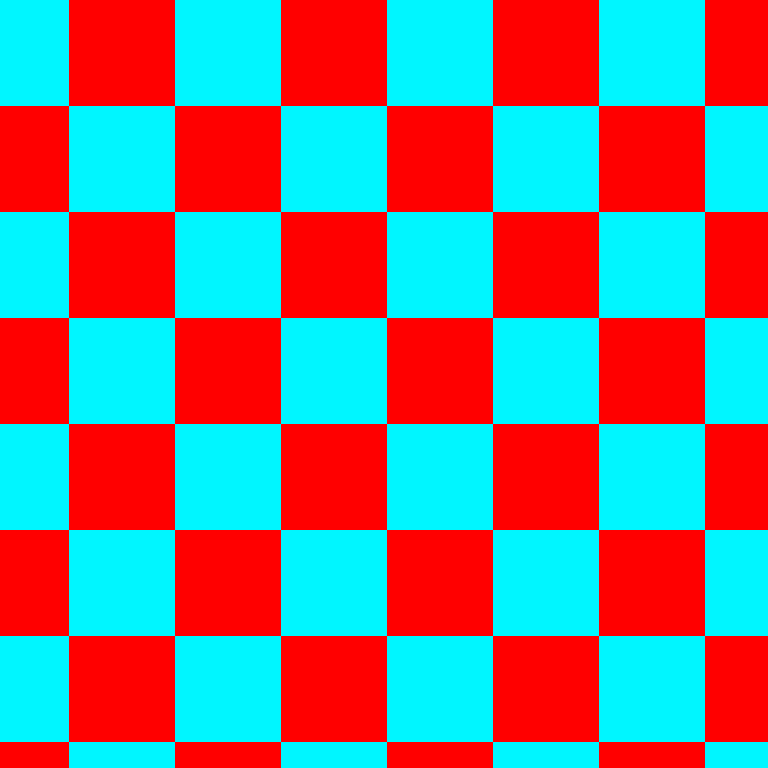
This pattern is drawn by a WebGL 2 fragment shader. Its source:

```glsl
#version 300 es
precision highp float;
// A plain checkerboard of red and cyan squares, about 7.25 squares across and down.
// Each axis is a signed square wave with smoothed steps; the product of the two
// waves gives the colour of each square.

uniform vec2 u_resolution;
out vec4 outColor;

// Square wave of period 2: +1 on even cells, -1 on odd cells, with smoothed steps.
vec2 squareWave(vec2 cell, float pixel) {
    vec2 edgeDistance = abs(mod(cell - 0.5, 2.0) - 1.0) - 0.5;
    return clamp(2.0 * edgeDistance / pixel, -1.0, 1.0);
}

void main() {
    const vec3 red = vec3(1.0, 0.0, 0.0);
    const vec3 cyan = vec3(0.0, 0.965, 1.0);

    // Canvas position in units of one square, from the first grid corner
    float cellSize = 106.0 / 768.0;
    vec2 uv = gl_FragCoord.xy / u_resolution.y;
    vec2 cell = (uv - vec2(69.0, 26.0) / 768.0) / cellSize;

    // Squares whose column and row have the same parity are red
    vec2 wave = squareWave(cell, 1.0 / (cellSize * u_resolution.y));
    float redAmount = 0.5 + 0.5 * wave.x * wave.y;

    outColor = vec4(mix(cyan, red, redAmount), 1.0);
}
```
